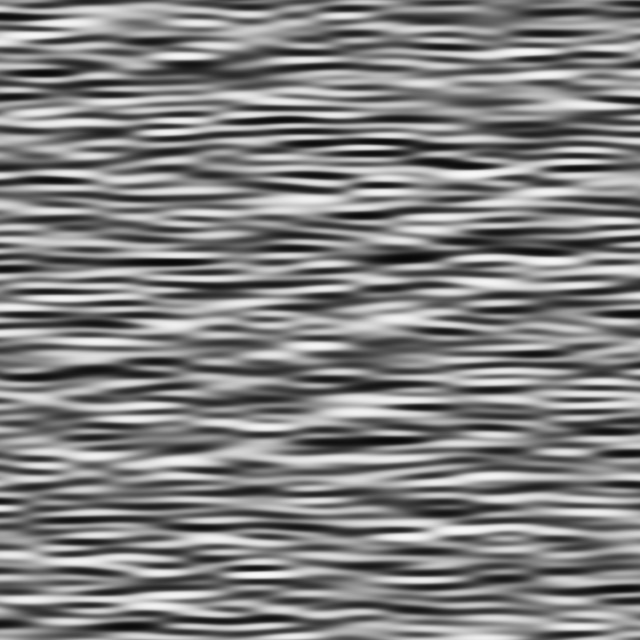
Give the GLSL for this texture, as a Shadertoy shader.

```glsl
// Soft grey horizontal streaks, like brushed metal or rippled water.
// Many sine waves, steep in y and slow in x, are summed with random phases;
// a soft curve then turns the sum into grey levels.

const int   WAVES      = 128;
const float MIN_FREQ_Y = 4.0;    // cycles per canvas height
const float MAX_FREQ_Y = 62.0;
const float MAX_FREQ_X = 8.5;    // sets streak tilt and shortness
const float MID_GREY   = 0.505;
const float GREY_RANGE = 0.49;   // largest departure from the mid grey
const float CONTRAST   = 0.55;   // steepness of the tone curve
const float TAU        = 6.2831853;

float hash(float n) {
    return fract(sin(n * 12.9898 + 4.137) * 43758.547);
}

// Sum of random waves, scaled to unit variance
float streakField(vec2 p) {
    float sum = 0.0;
    for (int i = 0; i < WAVES; i++) {
        float seed = float(i) * 4.0;

        // Spread y frequencies evenly with jitter; cluster x ones near zero
        float band = (float(i) + hash(seed)) / float(WAVES);
        float freqY = mix(MIN_FREQ_Y, MAX_FREQ_Y, band);
        float freqX = MAX_FREQ_X * (hash(seed + 1.0) + hash(seed + 2.0) - 1.0);

        float phase = hash(seed + 3.0);
        sum += sin(TAU * (dot(p, vec2(freqX, freqY)) + phase));
    }
    return sum * sqrt(2.0 / float(WAVES));
}

void mainImage(out vec4 fragColor, in vec2 fragCoord) {
    vec2 p = fragCoord / iResolution.y;

    // Compress the extremes so that all greys get a fair share
    float grey = MID_GREY + GREY_RANGE * tanh(CONTRAST * streakField(p));
    fragColor = vec4(vec3(grey), 1.0);
}
```
